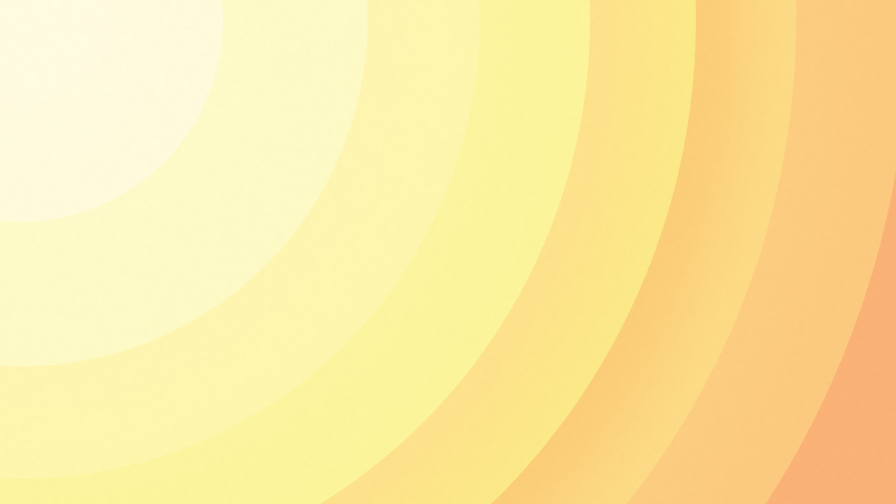
Reproduce this background procedurally as a WebGL 2 fragment shader.

```glsl
#version 300 es
precision highp float;
// Concentric pastel rings spreading from the upper left corner, cream to orange.
// Each ring is a distance band with its own radial gradient; the bands are
// layered outward with smooth edges and finished with a faint paper grain.

uniform vec2 u_resolution;
out vec4 fragColor;

const int RINGS = 8;
const vec2 CENTER = vec2(0.0417, 0.9606); // in canvas heights

// Inner radius of every ring, and the outer limit of the last one
const float RADII[RINGS + 1] = float[](
    0.0, 0.4005, 0.6875, 0.910, 1.129, 1.339, 1.538, 1.762, 2.0);

// Colour at the inner and the outer edge of every ring
const vec3 INNER[RINGS] = vec3[](
    vec3(1.00, 0.984, 0.885), vec3(0.993, 0.980, 0.785),
    vec3(0.997, 0.960, 0.690), vec3(0.988, 0.957, 0.620),
    vec3(0.992, 0.882, 0.545), vec3(0.985, 0.805, 0.475),
    vec3(0.988, 0.800, 0.502), vec3(0.978, 0.695, 0.465));
const vec3 OUTER[RINGS] = vec3[](
    vec3(1.00, 0.980, 0.860), vec3(0.993, 0.978, 0.775),
    vec3(0.997, 0.962, 0.680), vec3(0.988, 0.957, 0.608),
    vec3(0.985, 0.910, 0.530), vec3(0.990, 0.855, 0.520),
    vec3(0.985, 0.790, 0.497), vec3(0.978, 0.695, 0.465));

// Sine-free hash, 0 to 1
float hash(vec2 p) {
    vec3 q = fract(p.xyx * 0.1031);
    q += dot(q, q.yzx + 33.33);
    return fract((q.x + q.y) * q.z);
}

// Smoothly interpolated lattice noise, 0 to 1
float valueNoise(vec2 p) {
    vec2 cell = floor(p);
    vec2 f = fract(p);
    f = f * f * (3.0 - 2.0 * f);
    float low = mix(hash(cell), hash(cell + vec2(1.0, 0.0)), f.x);
    float high = mix(hash(cell + vec2(0.0, 1.0)), hash(cell + 1.0), f.x);
    return mix(low, high, f.y);
}

// Gradient across one ring, from its inner to its outer edge
vec3 ringColor(int ring, float dist) {
    float t = smoothstep(RADII[ring], RADII[ring + 1], dist);
    return mix(INNER[ring], OUTER[ring], t);
}

// Lay the rings over each other, smoothing each edge over about a pixel
vec3 layeredRings(float dist, float pixel) {
    vec3 color = ringColor(0, dist);
    for (int i = 1; i < RINGS; i++) {
        float cover = smoothstep(-0.75 * pixel, 0.75 * pixel, dist - RADII[i]);
        color = mix(color, ringColor(i, dist), cover);
    }
    return color;
}

// Fine grain at two scales, centred on zero
float paperGrain(vec2 p) {
    return 0.6 * valueNoise(p * 230.0) + 0.4 * valueNoise(p * 90.0 + 17.0) - 0.5;
}

void main() {
    vec2 uv = gl_FragCoord.xy / u_resolution.y;
    vec3 color = layeredRings(distance(uv, CENTER), 1.0 / u_resolution.y);
    color += 0.012 * paperGrain(uv);
    fragColor = vec4(clamp(color, 0.0, 1.0), 1.0);
}
```
